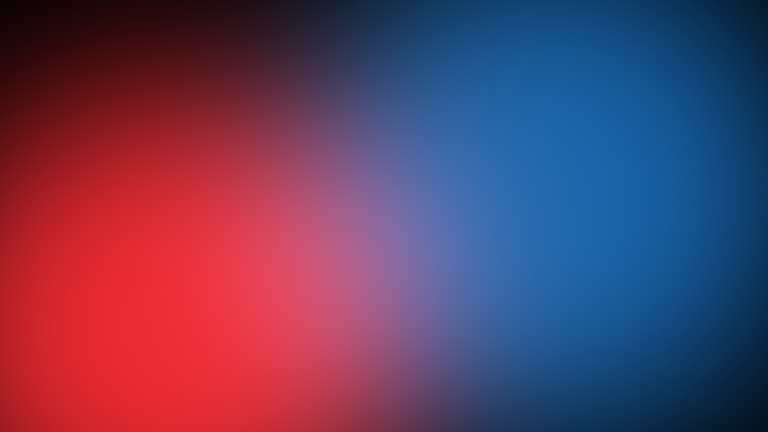
Give the GLSL for this background, as a WebGL 2 fragment shader.

```glsl
#version 300 es
precision highp float;
// Two large soft lights, red at the lower left and blue at the right, on black.
// Each light is a flat-topped radial falloff; they add up to violet where they
// overlap, with a faint pale haze between them and a fine dither against banding.

uniform vec2 u_resolution;
out vec4 fragColor;

// Hash without sine, 0 to 1
float hash(vec2 cell) {
  vec3 q = fract(vec3(cell.xyx) * 0.1031);
  q += dot(q, q.yzx + 33.33);
  return fract((q.x + q.y) * q.z);
}

// Radial light: a higher power gives a flatter core and a quicker edge
float glow(vec2 p, vec2 center, float radius, float power) {
  return exp(-pow(length(p - center) / radius, power));
}

void main() {
  // Canvas heights, measured from the middle
  vec2 p = (gl_FragCoord.xy - 0.5 * u_resolution) / u_resolution.y;

  // Lights
  vec3 color = vec3(0.91, 0.16, 0.19) * glow(p, vec2(-0.507, -0.264), 0.602, 3.0);
  color += vec3(0.08, 0.38, 0.66) * glow(p, vec2(0.384, 0.049), 0.613, 3.0);

  // Pale haze where the lights meet
  color += vec3(0.07, 0.05, 0.03) * glow(p, vec2(0.037, -0.044), 0.46, 2.0);

  // Dither of one colour step
  color += (hash(gl_FragCoord.xy) - 0.5) / 255.0;

  fragColor = vec4(clamp(color, 0.0, 1.0), 1.0);
}
```
